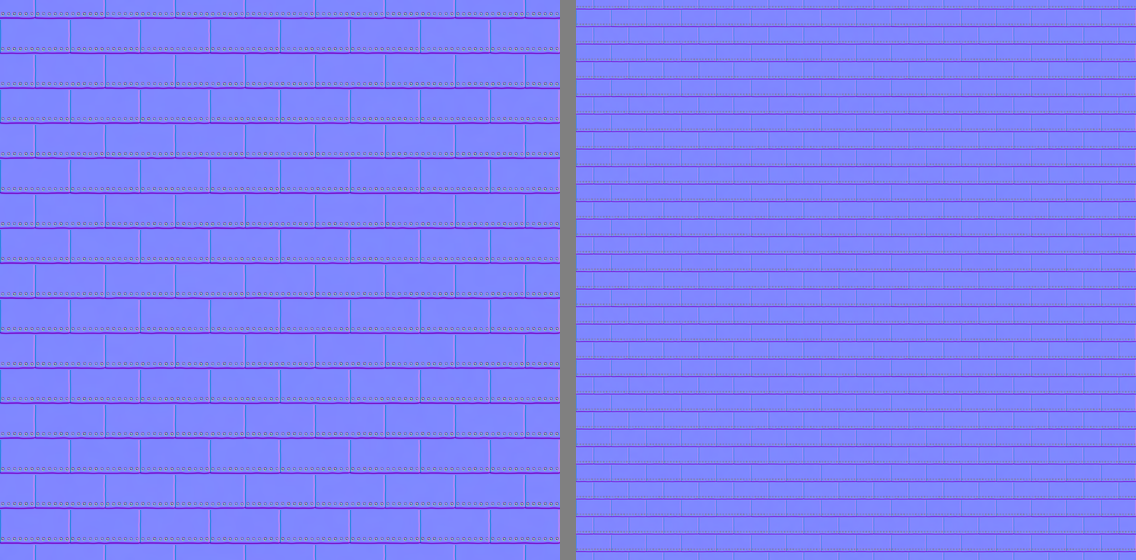
Left: one tile. Right: repeated 2 by 2.
Write a three.js fragment shader that draws this texture map.

```glsl
// Tangent-space normal map of overlapping riveted metal plates in running bond.
// Surface slopes of the lap edges, side bevels, rivets and faint dents are
// summed, then normalised and packed into colour. Plate height is one unit.
#define COLUMNS 8.0
#define ROWS 16.0
#define RIVETS 12.0
#define ROW_SHIFT 0.52
#define FACE_TILT 0.06
#define LAP_SLOPE 1.5
#define LAP_WIDTH 0.021
#define SIDE_SLOPE 0.85
#define SIDE_WIDTH 0.018
#define RIVET_HEIGHT 0.122
#define RIVET_RADIUS 0.040
#define WOBBLE 0.008

varying vec2 vUv;

float hash(vec2 p) {
  vec3 q = fract(vec3(p.xyx) * 0.1031);
  q += dot(q, q.yzx + 33.33);
  return fract((q.x + q.y) * q.z);
}

// Value noise that wraps after the given whole number of cells
float noise(vec2 uv, vec2 period) {
  vec2 p = uv * period;
  vec2 i = floor(p);
  vec2 f = fract(p);
  f = f * f * (3.0 - 2.0 * f);
  vec2 a = mod(i, period);
  vec2 b = mod(i + 1.0, period);
  return mix(mix(hash(a), hash(vec2(b.x, a.y)), f.x),
             mix(hash(vec2(a.x, b.y)), hash(b), f.x), f.y);
}

// Soft line profile
float ridge(float d, float width) {
  return exp(-d * d / (width * width));
}

// Slope of a small domed head inside a pressed groove
vec2 rivetSlope(vec2 d) {
  float r = length(d);
  float dome = ridge(r - RIVET_RADIUS * 0.55, RIVET_RADIUS * 0.4);
  float groove = ridge(r - RIVET_RADIUS * 1.15, RIVET_RADIUS * 0.35);
  return d / max(r, 0.001) * smoothstep(0.0, 0.02, r) * (0.6 * dome - 0.45 * groove);
}

void main() {
  // Rows, with every other one moved by half a plate
  float level = vUv.y * ROWS + ROW_SHIFT + 0.04;
  float row = mod(floor(level), ROWS);
  float y = fract(level) - 0.04;
  float along = vUv.x * COLUMNS + 0.5 * (1.0 - mod(row, 2.0));
  float plateWidth = ROWS / COLUMNS;
  vec2 plate = vec2(mod(floor(along), COLUMNS), row);

  // Slightly uneven edges
  float bendX = (noise(vUv, vec2(32.0, 128.0)) - 0.5) * WOBBLE;
  float bendY = (noise(vUv + 0.5, vec2(96.0, 32.0)) - 0.5) * WOBBLE * 1.5;
  float side = (fract(along + 0.5) - 0.5) * plateWidth + bendX;

  // Face tilt, plate variation and shallow dents
  vec2 slope = vec2(0.0, FACE_TILT);
  slope += (vec2(hash(plate), hash(plate + 37.0)) - 0.5) * 0.02;
  slope += (vec2(noise(vUv, vec2(48.0)), noise(vUv, vec2(56.0))) - 0.5) * 0.02;

  // Side bevels: left edge faces left, right edge faces right
  float body = smoothstep(-0.02, 0.04, y);
  slope.x += SIDE_SLOPE * body
    * (0.8 * ridge(side + 0.028, SIDE_WIDTH) - ridge(side - 0.016, SIDE_WIDTH));

  // Lower lap edge, lifted a little at rounded plate corners
  float corner = 0.012 * ridge(side + 0.005, 0.03);
  float lap = ridge(y - corner + bendY, LAP_WIDTH);
  slope += vec2(-0.1, -LAP_SLOPE) * lap * (0.9 + 0.2 * hash(plate + 11.0));

  // Rivet row with small differences between heads
  float pitch = plateWidth / RIVETS;
  float place = along * RIVETS + 0.04;
  vec2 rivet = vec2(mod(floor(place), COLUMNS * RIVETS), row);
  vec2 jitter = (vec2(hash(rivet + 5.0), hash(rivet + 71.0)) - 0.5) * 0.008;
  vec2 offset = vec2((fract(place) - 0.5) * pitch, y - RIVET_HEIGHT) + jitter;
  float strength = 0.75 + 0.5 * hash(rivet);
  slope += rivetSlope(offset) * strength;

  // Pack, with less height in the rough ring around each head
  vec3 colour = normalize(vec3(slope, 1.0)) * 0.5 + 0.5;
  float ring = ridge(length(offset) - RIVET_RADIUS * 0.85, RIVET_RADIUS * 0.45);
  colour.b -= 0.3 * ring * strength;
  gl_FragColor = vec4(colour, 1.0);
}
```
